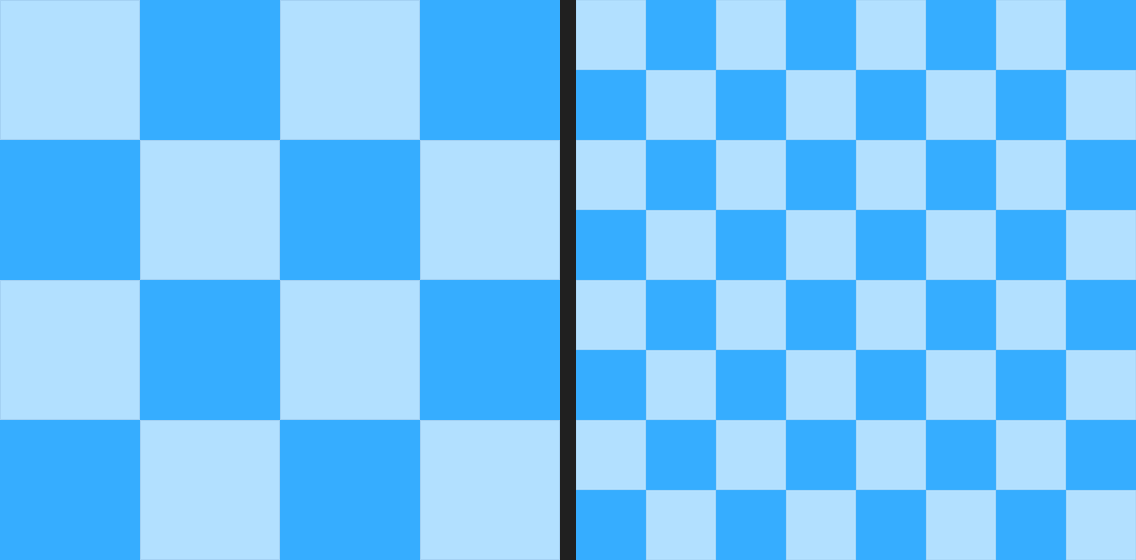
Left, the tile; right, the same tile 2 across and 2 down.
A three.js fragment shader for this pattern:

```glsl
// Two-tone blue checkerboard, four squares each way, with a hairline rim on the pale squares.
varying vec2 vUv;

// Signed distance to the nearest square edge, positive inside pale squares.
float checkerDistance(vec2 uv, float count) {
  vec2 p = uv * count;
  vec2 toEdge = 0.5 - abs(fract(p) - 0.5);
  vec2 cell = floor(p);
  float side = mod(cell.x + cell.y, 2.0) * 2.0 - 1.0;
  return side * min(toEdge.x, toEdge.y) / count;
}

void main() {
  vec3 deepBlue = vec3(0.21, 0.68, 1.0);
  vec3 paleBlue = vec3(0.70, 0.88, 1.0);
  vec3 rimBlue = vec3(0.64, 0.82, 0.95);

  float d = checkerDistance(vUv, 4.0);

  // Deep square, then rim, then pale interior
  vec3 color = mix(deepBlue, rimBlue, smoothstep(-0.0005, 0.0005, d));
  color = mix(color, paleBlue, smoothstep(0.0008, 0.0018, d));

  gl_FragColor = vec4(color, 1.0);
}
```
